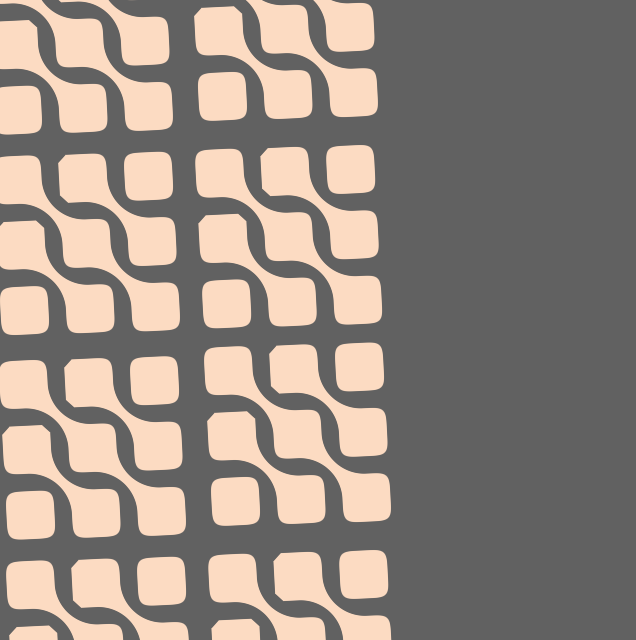
Give the GLSL for this pattern, as a WebGL 1 fragment shader.

```glsl
precision highp float;
// Tilted 3x3 groups of soft squares, two columns wide, on a plain ground.
// Diagonal neighbours fuse through necks cut by two circular arcs, leaving
// wavy channels; a few corners are bevelled and alternate rows shift slightly.

#define GROUND vec3(0.38, 0.38, 0.38)
#define CREAM vec3(0.99, 0.86, 0.76)
#define ORIGIN vec2(0.1246, 0.0655)
#define COLUMN_STEP vec2(0.3181, -0.0160)
#define ROW_STEP vec2(0.0102, 0.3164)
#define CELL_RIGHT vec2(0.1023, -0.0029)
#define CELL_DOWN vec2(0.0054, 0.1021)
#define HALF_SIZE 0.367
#define BEVEL 0.12
#define ROUNDNESS 5.0
#define CELL_TILT 0.02

uniform vec2 u_resolution;

const int COLUMNS = 2;
const int ROWS = 4;

float cross2(vec2 a, vec2 b) {
  return a.x * b.y - a.y * b.x;
}

// Bulging square with rounded corners
float softSquare(vec2 p) {
  vec2 a = pow(abs(p) + 1e-5, vec2(ROUNDNESS));
  return pow(a.x + a.y, 1.0 / ROUNDNESS) - HALF_SIZE;
}

// Straight-sided square with bevelled corners
float bevelSquare(vec2 p) {
  vec2 a = abs(p);
  float bevel = (a.x + a.y - 2.0 * HALF_SIZE + BEVEL) * 0.7071;
  return max(max(a.x, a.y) - HALF_SIZE, bevel);
}

// Top-middle cell is bevelled on its left half, left-middle on its top half
float cellShape(vec2 p, vec2 cell) {
  p.y += CELL_TILT * p.x;
  bool topMiddle = cell.x == 0.0 && cell.y == -1.0;
  bool leftMiddle = cell.x == -1.0 && cell.y == 0.0;
  bool bevelled = (topMiddle && p.x < 0.0) || (leftMiddle && p.y < 0.0);
  return bevelled ? bevelSquare(p) : softSquare(p);
}

// Diagonal bridge around a node, left between two opposite arcs
float neckShape(vec2 q) {
  float nearest = min(length(q - vec2(0.5, -0.5)), length(q - vec2(-0.5, 0.5)));
  float tile = max(abs(q.x), abs(q.y)) - 0.5;
  return max(1.0 - HALF_SIZE - nearest, tile);
}

// Distance to one 3x3 group, in cell units with y pointing down
float groupShape(vec2 offset) {
  vec2 g = vec2(cross2(offset, CELL_DOWN), cross2(CELL_RIGHT, offset))
         / cross2(CELL_RIGHT, CELL_DOWN);
  vec2 cell = clamp(floor(g + 0.5), -1.0, 1.0);
  vec2 node = clamp(floor(g) + 0.5, -0.5, 0.5);
  return min(cellShape(g - cell, cell), neckShape(g - node));
}

// Group centre, with a shift that flips sign on every other row
vec2 groupCentre(float column, float row) {
  float flip = 1.0 - 2.0 * mod(row, 2.0);
  vec2 shift = mix(vec2(-0.0004, 0.0016), vec2(0.0018, -0.0039), column);
  return ORIGIN + column * COLUMN_STEP + row * ROW_STEP + flip * shift;
}

void main() {
  vec2 p = gl_FragCoord.xy / u_resolution.y;
  p.y = 1.0 - p.y;

  float d = 1e3;
  for (int row = 0; row < ROWS; row++) {
    for (int column = 0; column < COLUMNS; column++) {
      d = min(d, groupShape(p - groupCentre(float(column), float(row))));
    }
  }

  // Smooth the edge over about one pixel
  float pixel = 1.0 / (u_resolution.y * length(CELL_RIGHT));
  float fill = 1.0 - smoothstep(-0.6 * pixel, 0.6 * pixel, d);
  gl_FragColor = vec4(mix(GROUND, CREAM, fill), 1.0);
}
```
